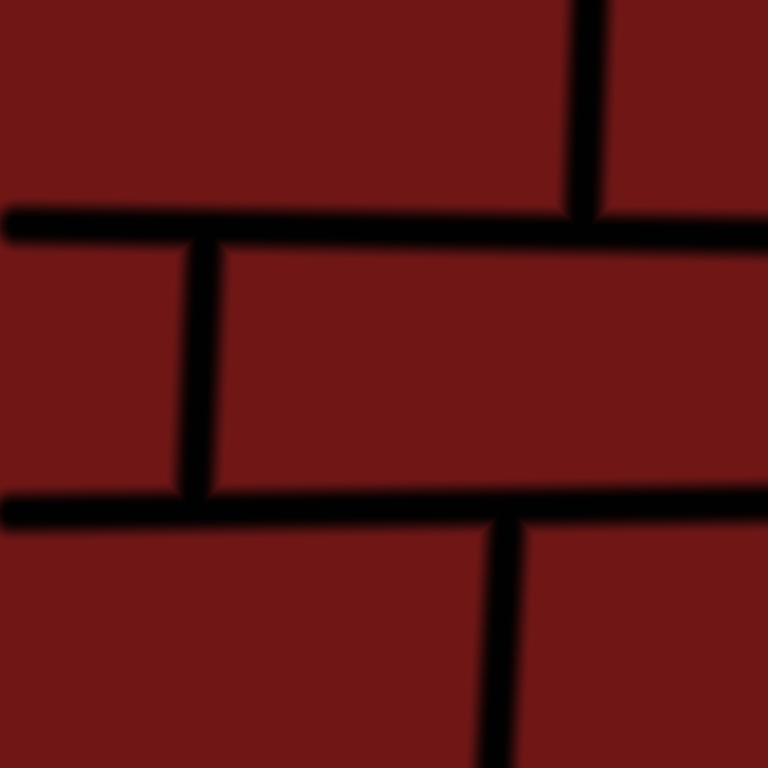
A WebGL 1 fragment shader for this pattern:

```glsl
precision highp float;

uniform vec2 u_resolution;

#define ROWS 3
#define ROW_HEIGHT 0.375
#define BED_OFFSET -0.043
#define LINE_HALF_WIDTH 0.0245
#define EDGE_BLUR 0.016
#define EVEN_JOINT_X 0.7005
#define ODD_JOINT_X 0.2526
#define JOINT_DRIFT 0.0575
#define BRICK_COLOR vec3(0.44, 0.092, 0.088)
#define MORTAR_COLOR vec3(0.008, 0.002, 0.002)

float segmentDistance(vec2 p, vec2 a, vec2 b) {
  vec2 pa = p - a;
  vec2 ba = b - a;
  return length(pa - ba * clamp(dot(pa, ba) / dot(ba, ba), 0.0, 1.0));
}

// Height of the bed line under a row; the tilt changes from row to row
float bedHeight(float row, float x) {
  float tilt = 0.038 - 0.026 * row;
  return BED_OFFSET + ROW_HEIGHT * row + tilt * x;
}

// Long horizontal line with a round left end, running off the right side
float bedDistance(vec2 p, float row) {
  float startX = 0.011 + 0.006 * row;
  vec2 start = vec2(startX, bedHeight(row, startX));
  vec2 end = vec2(1.1, bedHeight(row, 1.1));
  return segmentDistance(p, start, end);
}

// Leaning upright between two beds, staggered on alternate rows
float jointDistance(vec2 p, float row) {
  float x = mix(EVEN_JOINT_X, ODD_JOINT_X, mod(row, 2.0));
  x += JOINT_DRIFT * (row - 1.0);
  float lean = 0.018 - 0.003 * row;
  vec2 foot = vec2(x, bedHeight(row, x));
  vec2 head = vec2(x + lean, bedHeight(row + 1.0, x + lean));
  return segmentDistance(p, foot, head);
}

void main() {
  vec2 uv = gl_FragCoord.xy / u_resolution;

  // Nearest mortar line
  float d = 1.0;
  for (int i = 0; i < ROWS; i++) {
    float row = float(i);
    d = min(d, jointDistance(uv, row));
    if (i > 0) d = min(d, bedDistance(uv, row));
  }

  // Soft-edged lines over flat brick
  float brick = smoothstep(-EDGE_BLUR, EDGE_BLUR, d - LINE_HALF_WIDTH);
  gl_FragColor = vec4(mix(MORTAR_COLOR, BRICK_COLOR, brick), 1.0);
}
```
